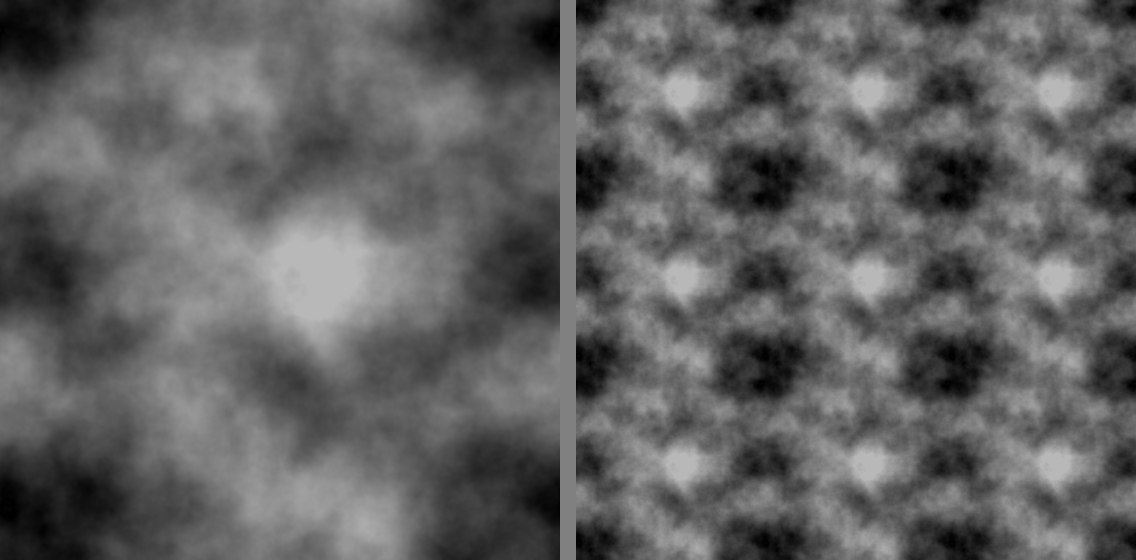
Left, the tile; right, the same tile 3 across and 3 down.
This texture is drawn by a WebGL 2 fragment shader. Its source:

```glsl
#version 300 es
precision highp float;
// Soft grey storm clouds that tile in both directions.
// Layered sines set the broad light and dark masses; wrapped gradient noise
// bends them, adds billows in octaves and draws faint bright creases.

uniform vec2 u_resolution;
out vec4 fragColor;

const float TAU = 6.28318;

// Unit gradient for a lattice cell, wrapped to the period
vec2 cellGradient(vec2 cell, float period, uint seed) {
    uvec2 c = uvec2(mod(cell, period));
    uint h = c.x + 257u * c.y + 65537u * seed;
    h = h * 747796405u + 2891336453u;
    h = ((h >> ((h >> 28u) + 4u)) ^ h) * 277803737u;
    h = (h >> 22u) ^ h;
    float angle = TAU * float(h & 65535u) / 65536.0;
    return vec2(cos(angle), sin(angle));
}

float gradientNoise(vec2 p, float period, uint seed) {
    vec2 cell = floor(p);
    vec2 f = p - cell;
    vec2 fade = f * f * f * (f * (f * 6.0 - 15.0) + 10.0);
    vec2 e = vec2(1.0, 0.0);
    float a = dot(cellGradient(cell, period, seed), f);
    float b = dot(cellGradient(cell + e.xy, period, seed), f - e.xy);
    float c = dot(cellGradient(cell + e.yx, period, seed), f - e.yx);
    float d = dot(cellGradient(cell + e.xx, period, seed), f - e.xx);
    return mix(mix(a, b, fade.x), mix(c, d, fade.x), fade.y);
}

// Octaves of noise; every frequency is a whole number of repeats
float cloudNoise(vec2 uv, float frequency, uint seed) {
    float sum = 0.0;
    float amplitude = 1.0;
    for (uint octave = 0u; octave < 6u; octave++) {
        sum += amplitude * gradientNoise(uv * frequency, frequency, seed + octave);
        frequency *= 2.0;
        amplitude *= 0.5;
    }
    return sum;
}

// Bright middle, dark corners and dark pockets along the sides
float broadShading(vec2 uv) {
    vec2 t = TAU * uv;
    return 0.37 - 0.10 * cos(t.x) - 0.08 * cos(t.y)
         - 0.12 * cos(t.x) * cos(2.0 * t.y);
}

void main() {
    vec2 uv = gl_FragCoord.xy / u_resolution;

    // Bend the broad masses out of symmetry
    vec2 bend = vec2(cloudNoise(uv, 3.0, 11u), cloudNoise(uv, 3.0, 23u));
    float shade = broadShading(uv + 0.09 * bend);

    // Billows
    shade += 0.30 * cloudNoise(uv, 4.0, 37u);

    // Creases along the zero line, clearest in the light parts
    float fold = cloudNoise(uv, 3.0, 53u);
    float softness = mix(0.10, 0.015, smoothstep(0.25, 0.5, shade));
    shade += 0.30 * (0.25 - sqrt(fold * fold + softness * softness));

    // The deepest shadows fold back above black
    fragColor = vec4(vec3(min(abs(shade), 0.72)), 1.0);
}
```
